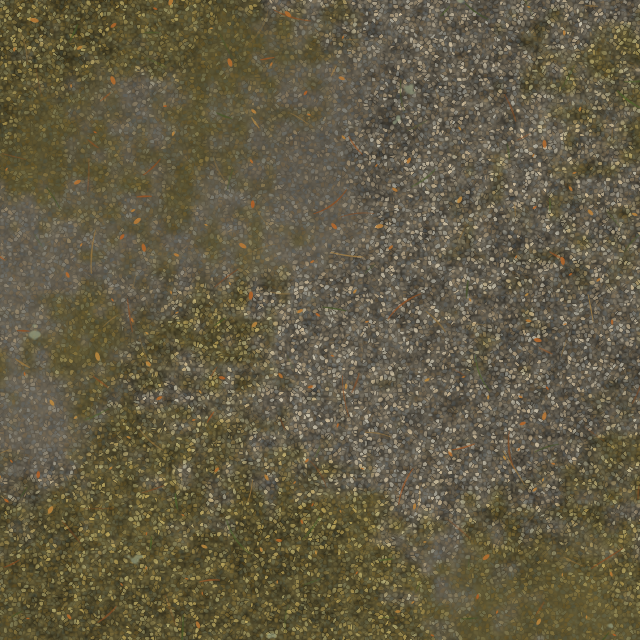
Give the GLSL for this texture, as a Shadertoy shader.

```glsl
#define STONE vec3(0.432, 0.405, 0.348)
#define MOSS vec3(0.395, 0.360, 0.215)
#define RUST vec3(0.62, 0.34, 0.15)
#define STRAW vec3(0.66, 0.51, 0.27)
#define BLADE vec3(0.30, 0.38, 0.17)
#define LICHEN vec3(0.60, 0.64, 0.52)
#define GRIT_SCALE 150.0
#define GRIT_CONTRAST 0.95
#define NEEDLE_SCALE 11.0
#define FLECK_SCALE 19.0
#define LICHEN_SCALE 6.0

// Integer hash: three random values per cell and seed
vec3 hash3(vec2 cell, int seed) {
    uvec3 v = uvec3(ivec3(ivec2(cell) + 4096, seed));
    v = v * 1664525u + 1013904223u;
    v.x += v.y * v.z; v.y += v.z * v.x; v.z += v.x * v.y;
    v ^= v >> 16u;
    v.x += v.y * v.z; v.y += v.z * v.x; v.z += v.x * v.y;
    return vec3(v >> 8u) / 16777216.0;
}

float noise(vec2 p, int seed) {
    vec2 i = floor(p), f = fract(p);
    f = f * f * (3.0 - 2.0 * f);
    float low = mix(hash3(i, seed).x, hash3(i + vec2(1, 0), seed).x, f.x);
    float high = mix(hash3(i + vec2(0, 1), seed).x, hash3(i + vec2(1, 1), seed).x, f.x);
    return mix(low, high, f.y);
}

float fbm(vec2 p, int seed) {
    float sum = 0.0, amp = 0.533;
    for (int i = 0; i < 4; i++) {
        sum += amp * noise(p, seed + i);
        p = mat2(1.6, 1.2, -1.2, 1.6) * p;
        amp *= 0.5;
    }
    return sum;
}

vec2 rotate(vec2 p, float angle) {
    float c = cos(angle), s = sin(angle);
    return vec2(c * p.x + s * p.y, c * p.y - s * p.x);
}

// Packed grains: x = coverage, yzw = random values of the nearest grain
vec4 grains(vec2 p) {
    vec2 base = floor(p);
    float nearest = 9.0, second = 9.0;
    vec3 id = vec3(0.0);
    for (int k = 0; k < 9; k++) {
        vec2 cell = base + vec2(k % 3 - 1, k / 3 - 1);
        vec3 h = hash3(cell, 11);
        vec2 q = rotate(p - cell - h.xy, 6.283 * h.z) * vec2(0.85, 1.2);
        float d = length(q);
        if (d < nearest) { second = nearest; nearest = d; id = hash3(cell, 12); }
        else second = min(second, d);
    }
    float cover = smoothstep(0.0, 0.3, second - nearest);
    return vec4(cover * (1.0 - smoothstep(0.35, 0.8, nearest)), id);
}

// Thin, slightly bent pine needles and grass blades
vec3 addNeedles(vec3 color, vec2 uv, float px) {
    vec2 base = floor(uv * NEEDLE_SCALE);
    for (int k = 0; k < 9; k++) {
        vec2 cell = base + vec2(k % 3 - 1, k / 3 - 1);
        vec3 place = hash3(cell, 21), look = hash3(cell, 22), extra = hash3(cell, 23);
        vec2 q = rotate(uv - (cell + place.xy) / NEEDLE_SCALE, 6.283 * place.z);
        float halfLen = mix(0.009, 0.034, look.x * look.x);
        q.y += (look.y - 0.5) * 12.0 * q.x * q.x;
        float width = mix(0.0008, 0.0017, extra.x) * (1.0 - 0.5 * min(abs(q.x) / halfLen, 1.0));
        float d = length(vec2(max(abs(q.x) - halfLen, 0.0), q.y));
        float mask = 1.0 - smoothstep(width - px, width + px, d);
        vec3 tint = look.z < 0.4 ? RUST : look.z < 0.68 ? STRAW : BLADE;
        color = mix(color, tint * mix(0.8, 1.05, extra.z), mask * mix(0.25, 0.9, extra.y));
    }
    return color;
}

// Small orange and straw leaf crumbs
vec3 addFlecks(vec3 color, vec2 uv, float px) {
    vec2 base = floor(uv * FLECK_SCALE);
    for (int k = 0; k < 9; k++) {
        vec2 cell = base + vec2(k % 3 - 1, k / 3 - 1);
        vec3 place = hash3(cell, 31), look = hash3(cell, 32);
        vec2 q = rotate(uv - (cell + place.xy) / FLECK_SCALE, 6.283 * place.z);
        float size = mix(0.0018, 0.0052, look.x * look.x);
        float d = length(q * vec2(0.75, 1.5)) - size;
        float mask = (1.0 - smoothstep(-px, px, d)) * step(look.y, 0.42);
        color = mix(color, mix(RUST, STRAW, look.z) * vec3(1.15, 1.1, 0.95), 0.85 * mask);
    }
    return color;
}

// Rare pale ragged spots
vec3 addLichen(vec3 color, vec2 uv) {
    vec2 base = floor(uv * LICHEN_SCALE);
    for (int k = 0; k < 9; k++) {
        vec2 cell = base + vec2(k % 3 - 1, k / 3 - 1);
        vec3 place = hash3(cell, 41), look = hash3(cell, 42);
        float d = length(uv - (cell + place.xy) / LICHEN_SCALE);
        d += 0.014 * (noise(uv * 130.0, 43) - 0.5);
        float radius = mix(0.004, 0.011, look.x);
        float mask = (1.0 - smoothstep(radius - 0.004, radius + 0.002, d)) * step(look.y, 0.2);
        color = mix(color, LICHEN, 0.65 * mask);
    }
    return color;
}

void mainImage(out vec4 fragColor, in vec2 fragCoord) {
    vec2 uv = fragCoord / iResolution.y;
    float px = 0.8 / iResolution.y;

    // Broad moss patches, with a fine ragged border
    float patches = fbm(uv * 3.2, 51) + 0.22 * (noise(uv * 45.0, 56) - 0.5);
    float moss = smoothstep(0.38, 0.64, patches - 0.10 * (uv.y - 0.5));
    vec3 color = mix(STONE, MOSS, moss);

    // Grit relief, fading where dust covers the ground
    vec4 grain = grains(uv * GRIT_SCALE);
    float pebble = 0.84 + 0.85 * grain.y * grain.y * grain.y;
    float tone = mix(0.74, pebble, grain.x) - 0.95;
    tone += 0.34 * (noise(uv * 260.0, 61) - 0.5) + 0.30 * (noise(uv * 75.0, 62) - 0.5);
    float dust = smoothstep(0.54, 0.72, fbm(uv * 2.6, 71));
    tone *= GRIT_CONTRAST * (1.0 - 0.6 * dust);
    color *= 0.97 + tone + 0.22 * (fbm(uv * 5.0, 81) - 0.5);
    color += grain.x * (grain.z - 0.5) * vec3(0.06, 0.0, -0.07);

    // Litter on top
    color = addLichen(color, uv);
    color = addNeedles(color, uv, px);
    color = addFlecks(color, uv, px);
    fragColor = vec4(clamp(color, 0.0, 1.0), 1.0);
}
```
